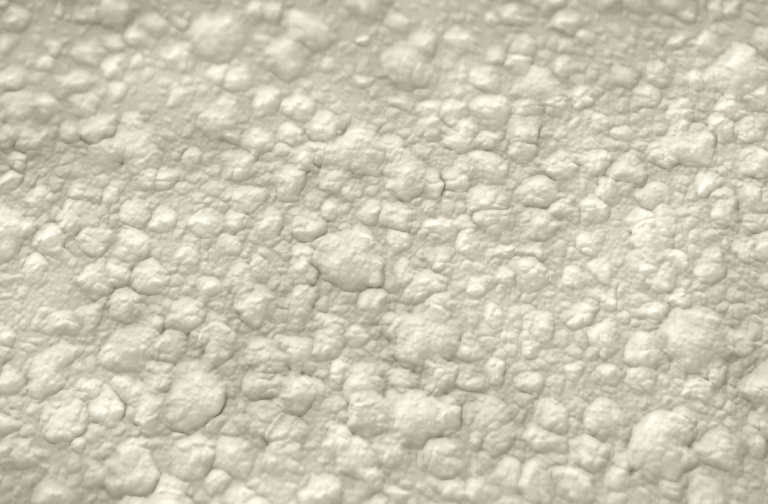
This texture is drawn by a WebGL 1 fragment shader. Its source:

```glsl
precision highp float;

uniform vec2 u_resolution;

const vec2 LIGHT_DIR = vec2(-0.33, 0.944);
const vec3 POWDER_TINT = vec3(0.0, -0.02, -0.09);
const float BASE_TONE = 0.81;
const float COARSE = 0.0;
const float FINE = 1.0;

vec2 hash2(vec2 p) {
  vec2 k = vec2(dot(p, vec2(127.1, 311.7)), dot(p, vec2(269.5, 183.3)));
  return fract(sin(k) * 43758.5453);
}

vec2 noise2(vec2 p) {
  vec2 i = floor(p);
  vec2 f = fract(p);
  f = f * f * (3.0 - 2.0 * f);
  vec2 low = mix(hash2(i), hash2(i + vec2(1.0, 0.0)), f.x);
  vec2 high = mix(hash2(i + vec2(0.0, 1.0)), hash2(i + 1.0), f.x);
  return mix(low, high, f.y);
}

float smoothMax(float a, float b, float k) {
  float h = max(k - abs(a - b), 0.0) / k;
  return max(a, b) + 0.25 * h * h * k;
}

// Scattered tilted domes; the height is in units of one cell.
float lumps(vec2 p, float seed, float presence, vec2 radii, float softness) {
  vec2 cell = floor(p);
  float height = 0.0;
  for (int j = -1; j <= 1; j++) {
    for (int i = -1; i <= 1; i++) {
      vec2 id = cell + vec2(float(i), float(j));
      vec2 jitter = hash2(id + seed);
      vec2 kind = hash2(id + seed + 57.3);
      float radius = mix(radii.x, radii.y, kind.x);
      vec2 v = (p - id - 0.1 - 0.8 * jitter) / radius;
      v.x *= mix(0.85, 1.2, jitter.y);
      float dome = max(1.0 - dot(v, v), 0.0);
      dome *= mix(1.0, dome, softness);
      vec2 tilt = fract(kind.yx * 7.31) - 0.5;
      float top = radius * dome * (1.0 + dot(v, tilt)) * step(kind.y, presence);
      height = smoothMax(height, top, 0.03 + 0.06 * softness);
    }
  }
  return height;
}

// Clods and crumbs, with grains and dust on top in fine detail.
float powderHeight(vec2 p, float blur, float detail) {
  vec2 warped = p + 0.02 * (noise2(p * 19.0) - 0.5);
  warped += 0.008 * (noise2(p * 52.0 + 9.0) - 0.5);
  float clods = lumps(warped * 6.5, 3.0, 0.5, vec2(0.28, 0.55), blur);
  float crumbs = lumps(warped * 13.5, 19.0, 0.8, vec2(0.32, 0.65), blur);
  float onClod = smoothstep(0.05, 0.25, clods);
  float height = clods * 0.9 / 6.5;
  height += crumbs * 0.85 / 13.5 * (1.0 - 0.55 * onClod);
  if (detail < 0.5) return height;
  float grains = lumps(warped * 30.0, 41.0, 0.85, vec2(0.32, 0.65), blur);
  float specks = lumps(p * 66.0, 73.0, 0.8, vec2(0.32, 0.65), 0.4);
  height += grains * 0.68 / 30.0 * (1.0 - 0.45 * onClod) * (1.0 - 0.3 * blur);
  float dust = specks * 0.42 / 66.0 + 0.0032 * noise2(p * 140.0).y;
  return height + dust * (1.0 - 0.95 * blur);
}

// How far the surroundings rise above this point.
float cavity(vec2 p, float reach, float blur, float detail) {
  vec2 a = reach * LIGHT_DIR;
  vec2 b = vec2(-a.y, a.x);
  float around = powderHeight(p + a, blur, detail) + powderHeight(p - a, blur, detail);
  around += powderHeight(p + b, blur, detail) + powderHeight(p - b, blur, detail);
  return 0.25 * around - powderHeight(p, blur, detail);
}

void main() {
  vec2 uv = gl_FragCoord.xy / u_resolution;
  vec2 p = gl_FragCoord.xy / u_resolution.y;

  // Shallow depth of field and a gently receding surface.
  float blur = 0.85 * smoothstep(0.65, 1.05, uv.y + 0.15 * (0.5 - uv.x));
  blur = max(blur, 0.25 * smoothstep(0.2, 0.0, uv.y));
  vec2 ground = vec2((p.x - 0.76) * (1.0 + 0.2 * p.y), p.y * (1.0 + 0.2 * p.y));

  // Soft light from above.
  float reach = mix(0.0026, 0.008, blur);
  vec2 stepToLight = LIGHT_DIR * reach;
  float rise = powderHeight(ground - stepToLight, blur, FINE)
             - powderHeight(ground + stepToLight, blur, FINE);
  float slope = 0.75 * rise / (2.0 * reach);
  float tone = BASE_TONE + 0.15 * slope / sqrt(1.0 + slope * slope);

  // Shaded hollows, dark crevices and bright raised lumps.
  float hollow = cavity(ground, 0.012, blur, FINE) / 0.009;
  tone -= 0.04 * clamp(hollow, -1.2, 1.5);
  tone -= 0.13 * smoothstep(0.8, 2.1, hollow) * (1.0 - 0.5 * blur);
  float basin = cavity(ground, 0.036, blur, COARSE) / 0.014;
  tone -= 0.04 * clamp(basin, -1.5, 1.8);

  // Broad unevenness and darker corners.
  tone += 0.09 * (noise2(ground * 5.0 + 31.0).x - 0.5);
  tone += 0.07 * (noise2(ground * 11.0 + 77.0).y - 0.5);
  tone -= 0.03 * blur;
  tone -= 0.05 * smoothstep(0.45, 0.75, length(uv - vec2(0.52, 0.48)));

  gl_FragColor = vec4(clamp(tone + POWDER_TINT, 0.0, 1.0), 1.0);
}
```
